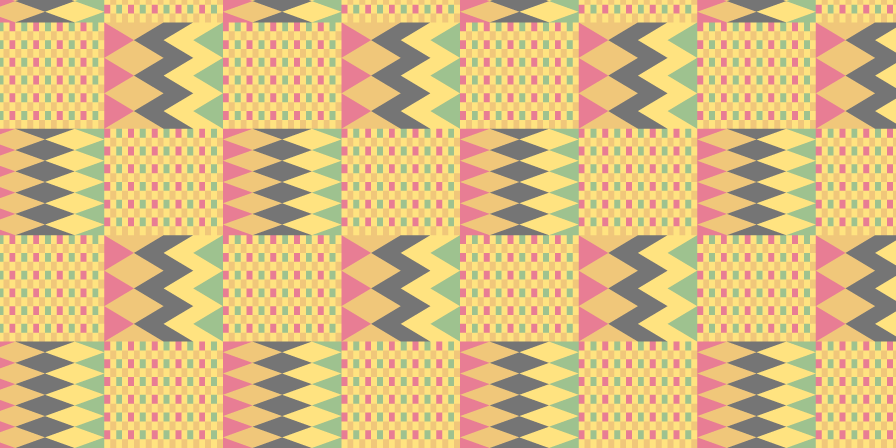
Write a Shadertoy shader that draws this pattern.

```glsl
const vec3 PINK = vec3(0.91, 0.49, 0.58);
const vec3 ORANGE = vec3(0.94, 0.78, 0.48);
const vec3 GRAY = vec3(0.46);
const vec3 YELLOW = vec3(1.0, 0.89, 0.50);
const vec3 GREEN = vec3(0.62, 0.76, 0.56);

const vec2 TILE_SIZE = vec2(0.2647, 0.2375);
const float LEFT_SHIFT = 0.0319;
const int SAMPLES = 4;

// 1 at whole numbers, 0 halfway between
float triangleWave(float x) {
    return abs(2.0 * fract(x) - 1.0);
}

// Five colours from left to right, split at the four edges
vec3 bands(float x, vec4 edges) {
    vec3 color = x < edges.x ? PINK : ORANGE;
    color = x < edges.y ? color : GRAY;
    color = x < edges.z ? color : YELLOW;
    return x < edges.w ? color : GREEN;
}

vec3 diamondTile(vec2 uv, float repeats) {
    float t = 0.25 * triangleWave(uv.y * repeats);
    return bands(uv.x, vec4(t, 0.5 - t, 0.5 + t, 1.0 - t));
}

vec3 zigzagTile(vec2 uv, float repeats) {
    float t = 0.25 * (1.0 - triangleWave(uv.y * repeats));
    return bands(uv.x, vec4(t, 0.5 - t, 0.75 - t, 1.0 - t));
}

// Woven checks: pink and green columns with orange ones between
vec3 checkTile(vec2 uv, vec2 counts) {
    vec2 cell = floor(uv * counts);
    if (mod(cell.x + cell.y, 2.0) < 0.5) return YELLOW;
    float column = mod(cell.x, 4.0);
    if (column < 0.5) return PINK;
    return abs(column - 2.0) < 0.5 ? GREEN : ORANGE;
}

vec3 patchwork(vec2 p) {
    vec2 grid = (p + vec2(LEFT_SHIFT, 0.0)) / TILE_SIZE;
    vec2 id = floor(grid);
    vec2 uv = fract(grid);
    if (mod(id.x + id.y, 2.0) > 0.5) return checkTile(uv, vec2(20.0, 12.0));
    return mod(id.y, 2.0) < 0.5 ? diamondTile(uv, 5.0) : zigzagTile(uv, 3.0);
}

void mainImage(out vec4 fragColor, in vec2 fragCoord) {
    // Average a grid of samples to smooth every edge
    vec3 sum = vec3(0.0);
    for (int j = 0; j < SAMPLES; j++) {
        for (int i = 0; i < SAMPLES; i++) {
            vec2 offset = (vec2(i, j) + 0.5) / float(SAMPLES) - 0.5;
            sum += patchwork((fragCoord + offset) / iResolution.y);
        }
    }
    fragColor = vec4(sum / float(SAMPLES * SAMPLES), 1.0);
}
```
